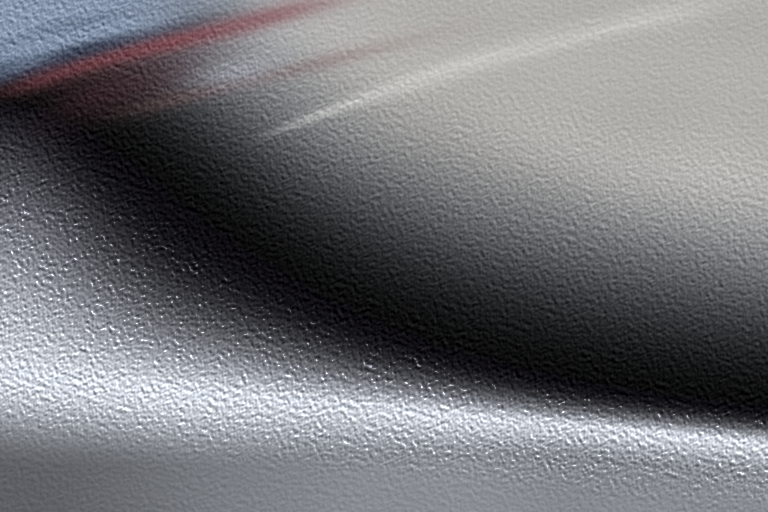
This texture is drawn by a Shadertoy shader. Its source:

```glsl
// Grained, glossy sheet with a dark curved fold, a bright lower ridge and
// soft coloured reflections. Tone is shaped by distance to two curves, then
// embossed gradient noise adds the pebbled surface and its glints.

vec2 hashGradient(vec2 cell) {
    vec3 h = fract(vec3(cell.xyx) * vec3(0.1031, 0.1030, 0.0973));
    h += dot(h, h.yzx + 33.33);
    return 2.0 * fract((h.xx + h.yz) * h.zy) - 1.0;
}

float gradientNoise(vec2 p) {
    vec2 i = floor(p), f = fract(p);
    vec2 w = f * f * f * (f * (f * 6.0 - 15.0) + 10.0);
    vec2 r = vec2(1.0, 0.0);
    float low = mix(dot(hashGradient(i), f),
                    dot(hashGradient(i + r.xy), f - r.xy), w.x);
    float high = mix(dot(hashGradient(i + r.yx), f - r.yx),
                     dot(hashGradient(i + r.xx), f - r.xx), w.x);
    return mix(low, high, w.y);
}

float pebbleHeight(vec2 p) {
    vec2 q = mat2(0.9, 0.35, -0.4, 1.0) * p;
    return gradientNoise(q * 108.0) + 0.6 * gradientNoise(q * 190.0 + 7.3);
}

float emboss(vec2 p, vec2 lightStep) {
    return pebbleHeight(p - lightStep) - pebbleHeight(p + lightStep);
}

float streak(float offset, float width) {
    float k = offset / width;
    return exp(-k * k);
}

float foldCurve(float x) {
    return 0.15 + 0.65 / (1.0 + x * x / 0.3025) - 0.015 * x;
}

float ridgeCurve(float x) {
    return 0.275 - 0.092 * x;
}

// Brightness of the broad panel above the fold
float panelTone(float above, float x) {
    float reach = mix(0.59, 0.46, x / 1.5);
    return 0.045 + 0.645 * smoothstep(-0.01, reach, above);
}

// Brightness climbing from the fold down to the ridge
float slopeTone(float climb, float x) {
    float bend = mix(0.95, 2.2, smoothstep(0.0, 0.38, x));
    return 0.045 + 0.80 * pow(climb, bend) * (1.12 - 0.12 * climb * climb);
}

// Brightness fading from the ridge into the blurred lower edge
float lowerTone(float below, float x) {
    float ground = mix(0.38, 0.55, smoothstep(0.0, 0.75, x));
    float width = mix(0.125, 0.045, smoothstep(0.0, 1.2, x));
    return mix(0.845, ground, smoothstep(0.0, 1.5 * width, below));
}

// Blue corner, red bands and pale streaks on the upper panel
vec3 addReflections(vec3 col, vec2 p) {
    float redLine = 0.822 + 0.3 * p.x - 0.045 * p.x * p.x;
    float h = p.y - redLine;
    float flow = gradientNoise(vec2(p.x * 5.0, h * 26.0));

    vec3 blue = mix(vec3(0.20, 0.24, 0.31), vec3(0.53, 0.59, 0.68),
                    smoothstep(0.0, 0.10, h + 0.09 * flow));
    float corner = smoothstep(-0.005, 0.025, h) * (1.0 - smoothstep(0.18, 0.6, p.x));
    col = mix(col, blue, corner);

    float blush = streak(h + 0.06, 0.05) * smoothstep(0.02, 0.2, p.x)
                * (1.0 - smoothstep(0.25, 0.55, p.x));
    col = mix(col, vec3(0.30, 0.18, 0.21), 0.5 * blush);

    float redFade = smoothstep(-0.06, 0.1, p.x) * (1.0 - smoothstep(0.45, 0.78, p.x));
    col = mix(col, vec3(0.50, 0.28, 0.31), (0.75 + 0.4 * flow) * redFade * streak(h, 0.021));

    float brownLine = p.y - 0.72 - 0.25 * p.x;
    float brownFade = smoothstep(0.15, 0.35, p.x) * (1.0 - smoothstep(0.5, 1.0, p.x));
    col = mix(col, vec3(0.45, 0.33, 0.33), 0.38 * brownFade * streak(brownLine, 0.016));

    vec2 patchPos = p - vec2(0.46, 0.86);
    patchPos.y -= 0.15 * patchPos.x;
    float glow = streak(length(patchPos / vec2(0.09, 0.03)), 1.0);
    col = mix(col, vec3(0.66, 0.68, 0.72), 0.55 * glow);

    float along = p.x - 0.52;
    float across = p.y - (0.737 + 0.40 * along - 0.13 * along * along);
    float thickness = mix(0.008, 0.022, smoothstep(0.0, 0.35, along));
    float paleFade = smoothstep(-0.05, 0.1, along) * (1.0 - smoothstep(0.7, 1.0, along));
    float pale = streak(across, thickness) * (0.75 + 0.6 * gradientNoise(vec2(p.x * 4.0, across * 110.0)));
    return mix(col, vec3(0.81, 0.81, 0.80), 0.8 * paleFade * pale);
}

void mainImage(out vec4 fragColor, in vec2 fragCoord) {
    vec2 p = fragCoord / iResolution.y;
    float fold = foldCurve(p.x), ridge = ridgeCurve(p.x);
    float cloud = gradientNoise(p * vec2(4.0, 7.0));
    float above = p.y - fold;
    float below = max(ridge - p.y, 0.0);
    float climb = clamp(-above / (fold - ridge), 0.0, 1.0);

    // Broad tone of the three zones
    float onPanel = smoothstep(-0.012, 0.012, above);
    float onLower = smoothstep(-0.004, 0.004, ridge - p.y);
    float tone = mix(slopeTone(climb, p.x), panelTone(above, p.x), onPanel);
    tone = mix(tone, lowerTone(below, p.x), onLower);
    tone *= 1.0 + 0.06 * cloud;

    // Cool sheet, warm upper right
    float warmth = onPanel * smoothstep(0.15, 0.5, above) * smoothstep(0.2, 0.8, p.x);
    vec3 col = tone * mix(vec3(0.975, 1.0, 1.045), vec3(1.01, 1.0, 0.98), warmth);
    col += vec3(0.008, 0.0, 0.018) * (1.0 - onPanel) * (1.0 - climb);
    col = addReflections(col, p);

    // Pebbled grain, softened away from the sharp band
    float grain = emboss(p, vec2(0.0013, 0.0024));
    float focus = 1.0 - 0.72 * smoothstep(0.2, 0.6, above);
    focus *= 1.0 - 0.75 * smoothstep(0.05, 0.16, below);
    float luma = dot(col, vec3(0.3, 0.59, 0.11));
    col += grain * focus * (0.075 + mix(0.36, 0.2, onPanel) * luma);

    // Tiny glints on the lit slope
    float lit = smoothstep(0.08, 0.5, climb) * (1.0 - smoothstep(0.04, 0.14, below));
    col += vec3(0.34, 0.35, 0.38) * lit * smoothstep(0.4, 0.85, grain);

    fragColor = vec4(clamp(col, 0.0, 1.0), 1.0);
}
```
